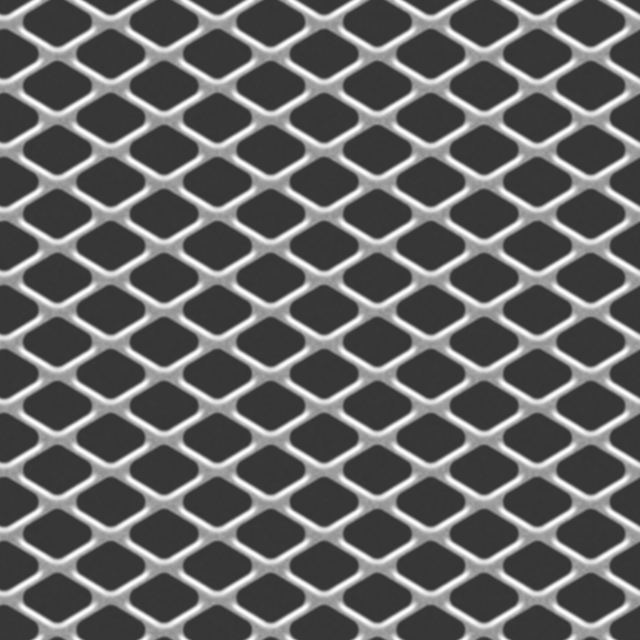
Write a Shadertoy shader that draws this texture.

```glsl
// Expanded metal mesh: bright rounded strands around dark diamond openings.

const vec2 REPEATS = vec2(6.0, 10.0);       // openings across and down
const vec2 PHASE = vec2(0.539, -0.339);     // first opening, in cells
const vec2 CORE = vec2(0.0375, 0.0225);     // half diagonals before rounding
const float ROUNDING = 0.013;
const float EDGE_SOFTNESS = 0.0066;
const float RIDGE_OFFSET = 0.0090;          // highlight distance from opening
const float RIDGE_WIDTH = 0.0047;
const float GRAIN_CELLS = 192.0;

const vec3 BACKING = vec3(0.215);
const vec3 STEEL = vec3(0.60);
const vec3 HIGHLIGHT = vec3(0.99);

// Sine-free hash to 0..1
float hash(vec2 p) {
    vec3 q = fract(vec3(p.xyx) * 0.1031);
    q += dot(q, q.yzx + 33.33);
    return fract((q.x + q.y) * q.z);
}

// Value noise that wraps after a whole number of cells
float wrappedNoise(vec2 uv, float cells) {
    vec2 p = uv * cells;
    vec2 i = floor(p);
    vec2 f = fract(p);
    f = f * f * (3.0 - 2.0 * f);
    float a = hash(mod(i, cells));
    float b = hash(mod(i + vec2(1.0, 0.0), cells));
    float c = hash(mod(i + vec2(0.0, 1.0), cells));
    float d = hash(mod(i + vec2(1.0, 1.0), cells));
    return mix(mix(a, b, f.x), mix(c, d, f.x), f.y);
}

// Signed distance to a diamond with rounded corners
float roundedDiamond(vec2 p, vec2 b, float radius) {
    p = abs(p);
    vec2 q = (b - 2.0 * p) * b;
    float h = clamp((q.x - q.y) / dot(b, b), -1.0, 1.0);
    float d = length(p - 0.5 * b * vec2(1.0 - h, 1.0 + h));
    return d * sign(p.x * b.y + p.y * b.x - b.x * b.y) - radius;
}

// Highlight running below one opening, fading at its side corners
float ridge(vec2 p, float d) {
    float x = (d - RIDGE_OFFSET) / RIDGE_WIDTH;
    float below = smoothstep(0.002, 0.016, -p.y);
    float knuckle = mix(0.70, 1.0, smoothstep(0.0, 0.022, abs(p.x)));
    return exp(-x * x) * below * knuckle;
}

// Nearest opening distance (x) and strongest highlight (y)
vec2 mesh(vec2 uv) {
    vec2 result = vec2(1.0, 0.0);
    for (int k = 0; k < 8; k++) {
        // Two interleaved lattices, four neighbours each
        vec2 corner = vec2(k & 1, (k >> 1) & 1);
        vec2 cell = uv * REPEATS - PHASE - 0.5 * float(k >> 2);
        vec2 p = (fract(cell) - corner) / REPEATS;
        float d = roundedDiamond(p, CORE, ROUNDING);
        result = vec2(min(result.x, d), max(result.y, ridge(p, d)));
    }
    return result;
}

void mainImage(out vec4 fragColor, in vec2 fragCoord) {
    vec2 uv = fragCoord / iResolution.xy;
    vec2 m = mesh(uv);

    // Lit metal with faint mottling over a flat backing
    float grain = wrappedNoise(uv, GRAIN_CELLS) - 0.5;
    vec3 metal = mix(STEEL + 0.07 * grain, HIGHLIGHT, m.y);
    float softness = max(EDGE_SOFTNESS, 1.5 / iResolution.y);
    float coverage = smoothstep(0.0, softness, m.x);
    fragColor = vec4(mix(BACKING + 0.01 * grain, metal, coverage), 1.0);
}
```
